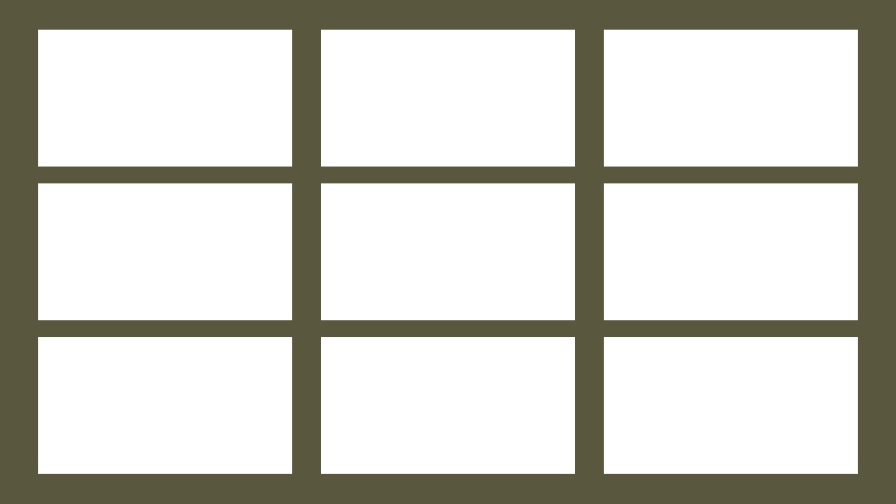
Give the GLSL for this pattern, as a WebGL 1 fragment shader.

```glsl
precision highp float;
// Nine plain white panels, three across and three down, on an olive ground.
// Each point is folded into its nearest grid cell, then a box distance
// function fills the panel with a smooth edge.

uniform vec2 u_resolution;

// Lengths are in canvas heights, measured from the canvas centre.
const vec2 GRID_COUNT = vec2(3.0, 3.0);
const vec2 GRID_CENTER = vec2(0.0, 0.0004);
const vec2 PITCH = vec2(0.5613, 0.3049);
const vec2 PANEL_SIZE = vec2(0.5040, 0.2715);
const float EDGE_PIXELS = 1.0;

const vec3 GROUND_COLOR = vec3(0.348, 0.341, 0.239);
const vec3 PANEL_COLOR = vec3(1.0);

// Offset from the centre of the nearest cell, limited to the grid.
vec2 foldIntoCell(vec2 p) {
  vec2 first = 0.5 * (GRID_COUNT - 1.0);
  vec2 index = floor(p / PITCH + first + 0.5);
  index = clamp(index, vec2(0.0), GRID_COUNT - 1.0);
  return p - (index - first) * PITCH;
}

// Signed distance to a box: negative inside.
float boxDistance(vec2 p, vec2 halfSize) {
  vec2 d = abs(p) - halfSize;
  return length(max(d, 0.0)) + min(max(d.x, d.y), 0.0);
}

void main() {
  vec2 p = (gl_FragCoord.xy - 0.5 * u_resolution) / u_resolution.y;
  float edgeWidth = EDGE_PIXELS / u_resolution.y;

  // Panel coverage, blended over the ground.
  vec2 cell = foldIntoCell(p - GRID_CENTER);
  float dist = boxDistance(cell, 0.5 * PANEL_SIZE);
  float coverage = clamp(0.5 - dist / edgeWidth, 0.0, 1.0);

  gl_FragColor = vec4(mix(GROUND_COLOR, PANEL_COLOR, coverage), 1.0);
}
```
